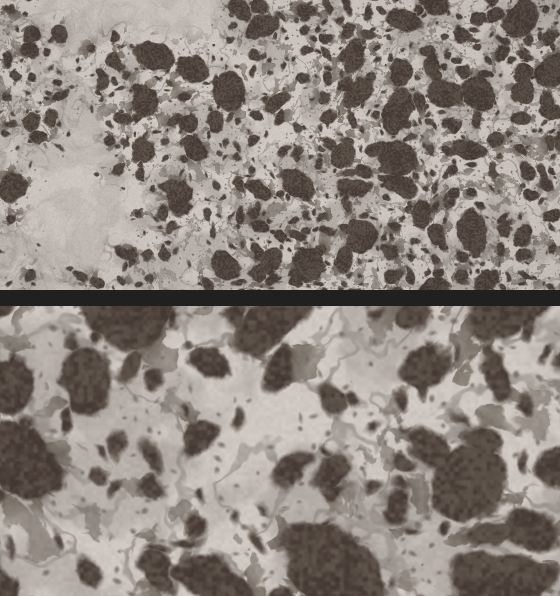
Top: the whole. Bottom: its middle third, enlarged.
Write a Shadertoy shader that draws this texture.

```glsl
// Speckled quartz slab: ragged dark brown stones and grey smudges in a pale matrix.

// Palette
const vec3 PALE_MATRIX = vec3(0.795, 0.765, 0.742);
const vec3 GREY_MATRIX = vec3(0.68, 0.65, 0.63);
const vec3 VEIN_GREY   = vec3(0.56, 0.53, 0.51);
const vec3 FLAKE_BROWN = vec3(0.43, 0.395, 0.36);
const vec3 STONE_LIGHT = vec3(0.355, 0.312, 0.28);
const vec3 STONE_DARK  = vec3(0.28, 0.232, 0.21);

// Stone layers: cells per canvas height, and chance that a cell is filled
const float BIG_CELLS   = 7.0,  BIG_SHARE   = 0.60;
const float MID_CELLS   = 13.0, MID_SHARE   = 0.68;
const float SMALL_CELLS = 27.0, SMALL_SHARE = 0.45;
const float SPECK_CELLS = 62.0, SPECK_SHARE = 0.30;

const float EDGE_SOFTNESS = 0.0035;
const float COARSE_WARP   = 0.050;
const float FINE_WARP     = 0.016;
const float GRAIN         = 0.045;

float hash(vec2 p) {
    vec3 q = fract(p.xyx * 0.1031);
    q += dot(q, q.yzx + 33.33);
    return fract((q.x + q.y) * q.z);
}

vec2 hash2(vec2 p) {
    return vec2(hash(p + 17.3), hash(p + 71.9));
}

float noise(vec2 p) {
    vec2 i = floor(p), f = fract(p);
    f = f * f * (3.0 - 2.0 * f);
    return mix(mix(hash(i), hash(i + vec2(1, 0)), f.x),
               mix(hash(i + vec2(0, 1)), hash(i + vec2(1, 1)), f.x), f.y);
}

float fbm(vec2 p) {
    float sum = 0.0, amp = 0.533;
    for (int i = 0; i < 4; i++) {
        sum += amp * noise(p);
        p = mat2(1.6, 1.2, -1.2, 1.6) * p + 9.7;
        amp *= 0.5;
    }
    return sum;
}

vec2 warp(vec2 p) {
    return vec2(fbm(p), fbm(p + 43.7)) - 0.5;
}

// How crowded the slab is: open patches, and a sparse lower left corner
float crowding(vec2 p) {
    float patches = smoothstep(0.18, 0.52, noise(p * 2.6 + 5.3));
    float corner = smoothstep(0.1, 0.85, length(p * vec2(0.9, 1.0)));
    return patches * mix(0.25, 1.0, corner);
}

// Approximate distance to randomly turned ellipses, one per filled cell
float stones(vec2 p, float cells, float share, vec2 radii, float seed) {
    vec2 g = p * cells, base = floor(g);
    float d = 1.0;
    for (int y = -1; y <= 1; y++)
    for (int x = -1; x <= 1; x++) {
        vec2 id = base + vec2(x, y), key = id + seed;
        vec2 centre = id + 0.2 + 0.6 * hash2(key);
        if (hash(key) > share * crowding(centre / cells)) continue;
        vec2 shape = hash2(key + 131.0);
        float angle = 6.2832 * hash(key + 211.0), c = cos(angle), s = sin(angle);
        vec2 size = mix(radii.x, radii.y, shape.x) * vec2(1.0, mix(0.48, 0.92, shape.y));
        vec2 q = mat2(c, s, -s, c) * (g - centre);
        d = min(d, (length(q / size) - 1.0) * size.y);
    }
    return d / cells;
}

float cover(float d, float softness) {
    return 1.0 - smoothstep(-softness, softness, d);
}

void mainImage(out vec4 fragColor, in vec2 fragCoord) {
    vec2 p = fragCoord / iResolution.y;
    float softness = max(EDGE_SOFTNESS, 0.75 / iResolution.y);

    // Ragged outlines
    vec2 fine = FINE_WARP * warp(p * 48.0);
    vec2 ragged = p + COARSE_WARP * warp(p * 10.0) + fine;
    float big = stones(ragged, BIG_CELLS, BIG_SHARE, vec2(0.27, 0.52), 3.0);
    float mid = stones(ragged, MID_CELLS, MID_SHARE, vec2(0.22, 0.48), 57.0);
    float small = stones(ragged, SMALL_CELLS, SMALL_SHARE, vec2(0.16, 0.42), 91.0);
    float stone = min(big, min(mid, small));
    float speck = stones(p + fine * 0.4, SPECK_CELLS, SPECK_SHARE, vec2(0.10, 0.26), 19.0);

    // Debris gathers around the stones
    float near = 1.0 - smoothstep(0.0, 0.045, min(big, mid));
    float debris = max(0.65 * crowding(p), near);

    // Matrix with cloudy smudges
    vec2 flow = p + 0.11 * warp(p * 5.0 + 21.0);
    float cloud = smoothstep(0.42, 0.62, fbm(flow * 13.0));
    vec3 color = mix(PALE_MATRIX, GREY_MATRIX, cloud * mix(0.35, 0.95, debris));

    // Curling veins and broken flakes
    float ridge = abs(fbm(flow * 15.0 + 31.0) - 0.5);
    float vein = 1.0 - smoothstep(0.008, 0.05, ridge);
    color = mix(color, VEIN_GREY, vein * (0.12 + 0.68 * debris));
    float flake = smoothstep(0.57, 0.66, fbm((flow + fine) * 34.0 + 63.0));
    color = mix(color, FLAKE_BROWN, flake * debris * 0.85);

    // Specks, then stones with a thin brown rim
    color = mix(color, FLAKE_BROWN, 0.8 * cover(speck, softness * 0.7));
    float mottle = smoothstep(0.3, 0.7, 0.5 * fbm(p * 24.0) + 0.5 * noise(p * 190.0));
    vec3 body = mix(STONE_DARK, STONE_LIGHT, mottle);
    body = mix(body, FLAKE_BROWN, 0.5 * smoothstep(-0.005, 0.0, stone));
    color = mix(color, body, cover(stone, softness));

    // Fine grain and a gentle fall of light towards the edges
    color += GRAIN * (noise(p * 230.0) - 0.5);
    vec2 fromCentre = fragCoord / iResolution.xy - vec2(0.45, 0.5);
    color *= 1.02 - 0.13 * dot(fromCentre, fromCentre);
    fragColor = vec4(color, 1.0);
}
```
